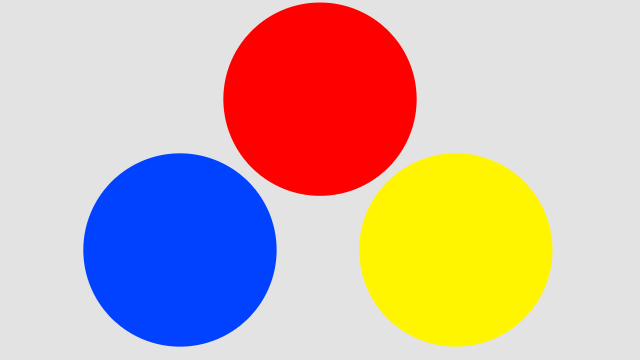
Write a Shadertoy shader that draws this background.

```glsl
const vec3 BACKGROUND = vec3(0.892);
const vec3 RED = vec3(1.0, 0.0, 0.0);
const vec3 BLUE = vec3(0.0, 0.26, 1.0);
const vec3 YELLOW = vec3(1.0, 0.96, 0.0);

// Lengths are in canvas heights; x is measured from the middle.
const float RADIUS = 0.2685;
const vec2 RED_CENTER = vec2(0.0, 0.7245);
const vec2 BLUE_CENTER = vec2(-0.389, 0.3056);
const vec2 YELLOW_CENTER = vec2(0.3773, 0.3056);

// Coverage of a disc, softened across one pixel.
float disc(vec2 p, vec2 center, float pixel) {
    float distanceToEdge = length(p - center) - RADIUS;
    return clamp(0.5 - distanceToEdge / pixel, 0.0, 1.0);
}

void mainImage(out vec4 fragColor, in vec2 fragCoord) {
    float pixel = 1.0 / iResolution.y;
    vec2 p = vec2(fragCoord.x - 0.5 * iResolution.x, fragCoord.y) * pixel;

    // Three flat discs over a plain ground.
    vec3 color = BACKGROUND;
    color = mix(color, RED, disc(p, RED_CENTER, pixel));
    color = mix(color, BLUE, disc(p, BLUE_CENTER, pixel));
    color = mix(color, YELLOW, disc(p, YELLOW_CENTER, pixel));

    fragColor = vec4(color, 1.0);
}
```
